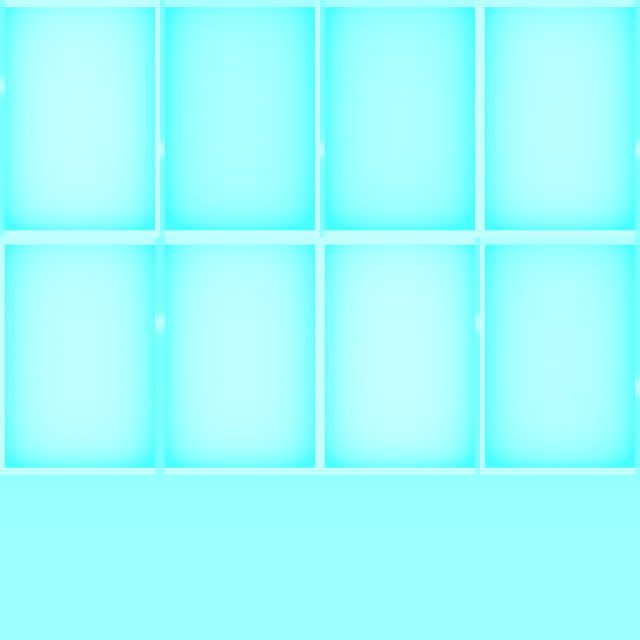
Write a Shadertoy shader that draws this background.

```glsl
const float COLUMNS = 4.0;
const float FLOOR_TOP = 0.258;
const float FRAME_X = 0.0078;
const float FRAME_Y = 0.0112;
const float FLOOR_RED = 0.615;

// Per panel: brightness, side of the dim post (0 left, 1 right), glint height
const vec3 PANELS[8] = vec3[8](
    vec3(0.75, 1.0, 0.64), vec3(0.75, 0.0, 0.64),
    vec3(0.77, 1.0, 0.64), vec3(0.71, 1.0, 0.37),
    vec3(0.76, 0.0, 0.64), vec3(0.67, 0.0, 0.37),
    vec3(0.68, 0.0, 0.37), vec3(0.73, 1.0, 0.37));

float hash(vec2 p) {
    return fract(sin(dot(p, vec2(127.1, 311.7))) * 43758.5453);
}

float gaussian(float x, float width) {
    return exp(-x * x / (width * width));
}

float stepSoft(float edge, float x, float blur) {
    return smoothstep(edge - blur, edge + blur, x);
}

// Recessed panel, shaded towards its sides and its base
float panelRed(vec2 p, vec2 size, float brightness) {
    float left = p.x - FRAME_X;
    float right = size.x - FRAME_X - p.x;
    float base = p.y - FRAME_Y;
    float top = size.y - FRAME_Y - p.y;
    float sides = exp(-max(left, 0.0) / 0.027) + exp(-max(right, 0.0) / 0.027);
    float shade = 0.31 * sides + 0.31 * exp(-max(base, 0.0) / 0.021)
                + 0.13 * exp(-max(top, 0.0) / 0.025);
    vec2 q = (p / size - vec2(0.48, 0.47)) * vec2(1.5, 1.2);
    return max(brightness + 0.01 - 0.09 * dot(q, q) - shade, 0.28);
}

// Side posts: one bright, one dim with a small glint
float postRed(vec2 p, vec2 size, float dimSide, float glintHeight) {
    float side = step(0.5, p.x / size.x);
    float dim = 1.0 - abs(side - dimSide);
    float glint = gaussian(p.y - glintHeight * size.y, 0.014);
    return mix(0.77, 0.47 + 0.27 * glint, dim);
}

// Rails: the lower one is brighter than the upper one
float railRed(vec2 p, vec2 size, float brightness) {
    float upper = step(0.5, p.y / size.y);
    float ends = gaussian(min(p.x, size.x - p.x), 0.012);
    return mix(0.76, brightness - 0.01, upper) - 0.05 * ends * upper;
}

float shelfRed(vec2 uv, float blur) {
    vec2 size = vec2(1.0 / COLUMNS, (1.0 - FLOOR_TOP) * 0.5);
    vec2 grid = (uv - vec2(0.0, FLOOR_TOP)) / size;
    vec2 cell = clamp(floor(grid), vec2(0.0), vec2(COLUMNS - 1.0, 1.0));
    vec2 p = (grid - cell) * size;
    vec3 panel = PANELS[int(cell.x + COLUMNS * cell.y)];

    float red = panelRed(p, size, panel.x);
    red += 0.012 * (hash(floor(uv * 512.0)) - 0.5);

    float railDistance = min(p.y, size.y - p.y);
    float postDistance = min(p.x, size.x - p.x);
    float rail = 1.0 - stepSoft(FRAME_Y, railDistance, blur);
    float post = 1.0 - stepSoft(FRAME_X, postDistance, blur);
    red = mix(red, railRed(p, size, panel.x), rail);
    float postMask = post * mix(1.0, 0.6, rail);
    return mix(red, postRed(p, size, panel.y, panel.z), postMask);
}

// Plain floor with a faint contact shadow below the shelf
float floorRed(vec2 uv) {
    float depth = max(FLOOR_TOP - uv.y, 0.0);
    return FLOOR_RED - 0.035 * exp(-depth / 0.025);
}

void mainImage(out vec4 fragColor, in vec2 fragCoord) {
    vec2 uv = fragCoord / iResolution.xy;
    float blur = 0.75 / iResolution.y;
    float shelf = stepSoft(FLOOR_TOP, uv.y, blur);
    float red = mix(floorRed(uv), shelfRed(uv, blur), shelf);
    fragColor = vec4(clamp(red, 0.0, 1.0), 1.0, 1.0, 1.0);
}
```
